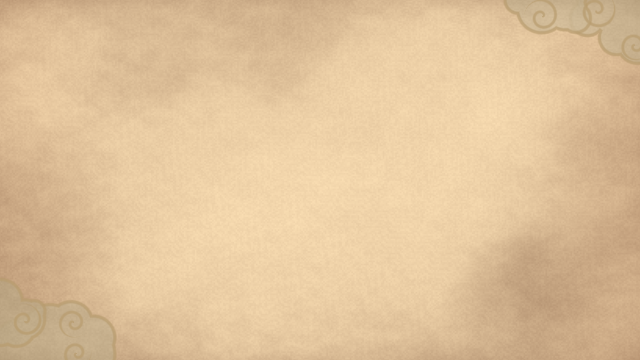
A Shadertoy shader for this background:

```glsl
// Aged parchment with soft stains and faint curling clouds in two corners.

const vec3 PAPER_DARK = vec3(0.72, 0.59, 0.46);
const vec3 PAPER_LIGHT = vec3(0.98, 0.87, 0.70);
const vec3 CLOUD_FILL = vec3(0.77, 0.69, 0.555);
const vec3 CLOUD_LINE = vec3(0.72, 0.61, 0.43);

// Stains: centre x, centre y, radius, change of brightness
const vec4 STAINS[11] = vec4[11](
    vec4(0.97, 0.52, 0.50, 0.46), vec4(1.37, 0.73, 0.24, 0.27),
    vec4(0.17, 0.74, 0.24, 0.26), vec4(0.65, 0.27, 0.30, 0.24),
    vec4(0.80, 0.89, 0.12, -0.20), vec4(0.42, 0.84, 0.18, -0.20),
    vec4(1.70, 0.58, 0.17, -0.32), vec4(1.51, 0.19, 0.14, -0.46),
    vec4(1.72, 0.34, 0.10, -0.18), vec4(0.08, 0.45, 0.19, -0.16),
    vec4(0.00, 0.22, 0.15, -0.20));

// Cloud lobes, two overlapping clouds in each corner: centre x, centre y, radius
const vec3 TOP_BACK[5] = vec3[5](
    vec3(1.632, 0.949, 0.048), vec3(1.662, 0.981, 0.060),
    vec3(1.713, 0.896, 0.048), vec3(1.771, 0.880, 0.056),
    vec3(1.745, 1.000, 0.115));
const vec3 TOP_FRONT[5] = vec3[5](
    vec3(1.440, 1.000, 0.037), vec3(1.505, 0.977, 0.068),
    vec3(1.570, 0.975, 0.058), vec3(1.600, 0.950, 0.040),
    vec3(1.560, 1.020, 0.070));
const vec3 LOW_BACK[5] = vec3[5](
    vec3(0.197, 0.102, 0.060), vec3(0.139, 0.074, 0.080),
    vec3(0.259, 0.062, 0.060), vec3(0.231, 0.016, 0.088),
    vec3(0.080, 0.000, 0.120));
const vec3 LOW_FRONT[5] = vec3[5](
    vec3(0.000, 0.162, 0.062), vec3(0.070, 0.113, 0.054),
    vec3(0.046, 0.090, 0.052), vec3(0.000, 0.100, 0.060),
    vec3(0.095, 0.135, 0.030));

// Curls inside the clouds: centre x, centre y, radius, starting turn
const vec4 CURLS[6] = vec4[6](
    vec4(1.505, 0.954, 0.044, 0.1), vec4(1.657, 0.972, 0.048, 0.4),
    vec4(1.764, 0.873, 0.036, 0.7), vec4(0.069, 0.109, 0.042, 0.3),
    vec4(0.204, 0.103, 0.036, 0.8), vec4(0.213, 0.018, 0.036, 0.6));

float hash(vec2 p) {
    return fract(sin(dot(p, vec2(127.1, 311.7))) * 43758.5453);
}

float noise(vec2 p) {
    vec2 cell = floor(p), f = fract(p);
    f = f * f * (3.0 - 2.0 * f);
    return mix(mix(hash(cell), hash(cell + vec2(1, 0)), f.x),
               mix(hash(cell + vec2(0, 1)), hash(cell + vec2(1, 1)), f.x), f.y);
}

float fbm(vec2 p) {
    float sum = 0.0, amplitude = 0.5;
    for (int i = 0; i < 5; i++) {
        sum += amplitude * noise(p);
        p = mat2(1.6, 1.2, -1.2, 1.6) * p + 7.3;
        amplitude *= 0.5;
    }
    return sum;
}

// Distance to a spiral that winds a little over once
float curlDistance(vec2 p, vec4 curl) {
    vec2 q = p - curl.xy;
    float r = length(q), pitch = curl.z * 0.78;
    float turn = atan(q.y, q.x) / 6.2831853 + curl.w;
    float spiral = abs(fract(r / pitch - turn + 0.5) - 0.5) * pitch;
    return max(spiral, r - curl.z);
}

float stroke(float d, float halfWidth, float blur) {
    return 1.0 - smoothstep(halfWidth - blur, halfWidth + blur, abs(d));
}

// Lays one cloud of round lobes, with its outline and curls, over a colour
vec3 addCloud(vec3 color, vec2 p, vec3 lobes[5], float curl, float tone, float blur) {
    float d = 10.0;
    for (int i = 0; i < 5; i++) d = min(d, length(p - lobes[i].xy) - lobes[i].z);
    float inside = 1.0 - smoothstep(-blur, blur, d);
    float line = max(stroke(d, 0.0045, blur), inside * stroke(curl, 0.004, blur));
    color = mix(color, CLOUD_FILL + 0.16 * (tone - 0.4), 0.8 * inside);
    return mix(color, CLOUD_LINE, 0.7 * line);
}

// Brightness of the paper: stains, worn border, mottling and grain
float paperTone(vec2 p, vec2 size) {
    vec2 warped = p + 0.18 * (vec2(fbm(p * 4.0), fbm(p * 4.0 + 31.0)) - 0.48);
    float tone = 0.46;
    for (int i = 0; i < 11; i++) {
        vec2 q = (warped - STAINS[i].xy) / STAINS[i].z * vec2(0.8, 1.0);
        tone += STAINS[i].w * exp(-dot(q, q));
    }
    vec2 border = min(p, size - p);
    tone -= 0.26 * exp(-border.y / 0.05) + 0.12 * exp(-border.x / 0.08);
    tone += 0.32 * (fbm(p * vec2(5.0, 8.0) + 3.0) - 0.48);
    tone += 0.24 * (fbm(p * vec2(24.0, 32.0)) - 0.48);
    // Ease off the brightest areas so that grain still shows there
    tone = min(tone, 0.75 + 0.45 * (tone - 0.75));
    return tone + 0.15 * (noise(p * 230.0) - 0.5);
}

void mainImage(out vec4 fragColor, in vec2 fragCoord) {
    vec2 size = vec2(16.0 / 9.0, 1.0);
    vec2 p = fragCoord / iResolution.xy * size;
    float blur = 1.0 / iResolution.y;

    // Paper, a little redder near the sides
    float tone = clamp(paperTone(p, size), -0.1, 1.05);
    vec3 color = mix(PAPER_DARK, PAPER_LIGHT, tone);
    float side = smoothstep(0.5, 0.9, abs(p.x - 0.5 * size.x));
    color += vec3(0.004, -0.006, -0.008) * side;

    // Clouds, back to front
    float curl = 1.0;
    for (int i = 0; i < 6; i++) curl = min(curl, curlDistance(p, CURLS[i]));
    color = addCloud(color, p, TOP_BACK, curl, tone, blur);
    color = addCloud(color, p, TOP_FRONT, curl, tone, blur);
    color = addCloud(color, p, LOW_BACK, curl, tone, blur);
    color = addCloud(color, p, LOW_FRONT, curl, tone, blur);

    fragColor = vec4(color, 1.0);
}
```
